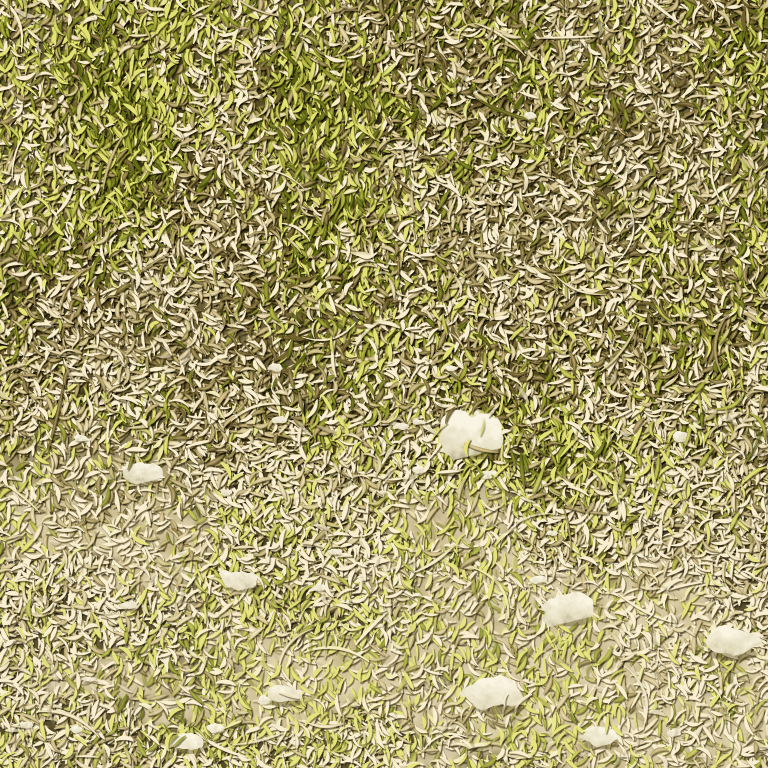
This texture is drawn by a WebGL 1 fragment shader. Its source:

```glsl
precision highp float;
// Sunlit dry turf: matted straw and green blades, pale stones and bare soil.

uniform vec2 u_resolution;

const vec3 DARK = vec3(0.15, 0.13, 0.05);
const vec3 BROWN = vec3(0.44, 0.38, 0.18);
const vec3 STRAW = vec3(0.79, 0.72, 0.50);
const vec3 CREAM = vec3(0.98, 0.94, 0.82);
const vec3 MOSS = vec3(0.37, 0.40, 0.08);
const vec3 OLIVE = vec3(0.62, 0.64, 0.20);
const vec3 LIME = vec3(0.89, 0.89, 0.46);

vec4 hash4(vec2 p) {
  vec4 q = fract(p.xyxy * vec4(0.1031, 0.1030, 0.0973, 0.1099));
  q += dot(q, q.wzxy + 33.33);
  return fract((q.xxyz + q.yzzw) * q.zywx);
}

float noise(vec2 p) {
  vec2 i = floor(p), f = fract(p);
  f = f * f * (3.0 - 2.0 * f);
  float low = mix(hash4(i).x, hash4(i + vec2(1.0, 0.0)).x, f.x);
  float high = mix(hash4(i + vec2(0.0, 1.0)).x, hash4(i + 1.0).x, f.x);
  return mix(low, high, f.y);
}

float fbm(vec2 p) {
  return 0.5 * noise(p) + 0.3 * noise(p * 2.1 + 17.0) + 0.2 * noise(p * 4.3 + 41.0);
}

float bump(vec2 p, vec2 centre, vec2 radius) {
  vec2 q = (p - centre) / radius;
  return exp(-dot(q, q));
}

vec3 ramp(float t, vec3 low, vec3 middle, vec3 high) {
  return mix(mix(low, middle, clamp(t * 2.0, 0.0, 1.0)), high, clamp(t * 2.0 - 1.0, 0.0, 1.0));
}

vec2 rotate(vec2 q, float angle) {
  float c = cos(angle), s = sin(angle);
  return vec2(c * q.x + s * q.y, c * q.y - s * q.x);
}

float coverage(float d, float soft) {
  return 1.0 - smoothstep(-soft, soft, d);
}

// Tapered, slightly bent blade centred on the origin
float bladeDistance(vec2 q, float angle, vec2 halfSize, float bend) {
  q = rotate(q, angle);
  float t = min(abs(q.x) / halfSize.x, 1.0);
  q.y += bend * halfSize.x * t * t;
  return length(vec2(max(abs(q.x) - halfSize.x, 0.0), q.y)) - halfSize.y * (1.0 - 0.6 * t * t);
}

// One jittered grid of blades, each with a small cast shadow
vec3 addBlades(vec3 color, vec2 p, float cells, vec2 halfSize, float chance,
               float green, float light, float seed, float soft) {
  for (int j = -1; j <= 1; j++) {
    for (int i = -1; i <= 1; i++) {
      vec2 id = floor(p * cells) + vec2(float(i), float(j));
      vec4 h = hash4(id + seed * 37.0 + 5.0);
      vec4 k = hash4(id + seed * 53.0 + 211.0);
      vec2 q = p - (id + h.xy) / cells;
      vec2 size = halfSize * (vec2(0.6) + 0.7 * k.zw);
      float leaf = smoothstep(-0.06, 0.06, green - k.x);
      float angle = mix(h.z * 3.1416, 1.57 + (h.z - 0.5) * 2.0, leaf);
      float bend = (h.w - 0.5) * 0.8;
      float present = smoothstep(-0.05, 0.05, chance - fract(h.w * 7.0 + k.z));
      float d = bladeDistance(q, angle, size, bend);
      float shade = bladeDistance(q - vec2(0.0014, -0.0020), angle, size, bend);
      float ridge = clamp(-d / size.y, 0.0, 1.0);
      float tone = 0.42 + (k.y - 0.5) * 1.5 + light + 0.35 * ridge;
      vec3 tint = mix(ramp(tone, BROWN, STRAW, CREAM), ramp(tone, MOSS, OLIVE, LIME), leaf);
      color = mix(color, color * vec3(0.50, 0.47, 0.36), present * coverage(shade, soft * 1.5));
      color = mix(color, tint, present * coverage(d, soft));
    }
  }
  return color;
}

// Lumpy flat-based stone with a lit top and a dark foot
vec3 addStone(vec3 color, vec2 p, vec2 centre, float radius, float squash, float soft) {
  vec2 q = (p - centre) / radius;
  float lump = noise(q * 1.7 + centre * 91.0) + 0.3 * noise(q * 5.0 + centre * 33.0) - 0.65;
  float d = length(q * vec2(1.0, squash)) - 0.85 + lump * 0.5;
  d = max(d, -q.y - 0.5 + 0.25 * q.x) * radius;
  float foot = length((q + vec2(-0.1, 0.4)) * vec2(1.0, 3.5)) - 0.75;
  color = mix(color, BROWN * 0.8, 0.5 * coverage(foot * radius, soft * 4.0));
  float lit = 0.75 + 0.5 * q.y + 0.8 * (fbm(q * 3.0 + centre * 57.0) - 0.5);
  vec3 tint = ramp(lit, vec3(0.62, 0.58, 0.45), vec3(0.88, 0.85, 0.73), vec3(0.98, 0.96, 0.89));
  return mix(color, tint, coverage(d, soft * 1.5));
}

vec3 scatterStones(vec3 color, vec2 p, float cells, float radius, float chance, float soft) {
  for (int j = -1; j <= 1; j++) {
    for (int i = -1; i <= 1; i++) {
      vec2 id = floor(p * cells) + vec2(float(i), float(j));
      vec4 h = hash4(id + cells * 13.0);
      vec2 centre = (id + 0.15 + 0.7 * h.xy) / cells;
      float odds = chance * (1.0 - 0.9 * smoothstep(0.35, 0.7, centre.y));
      if (h.z < odds) color = addStone(color, p, centre, radius * (0.6 + 0.7 * h.w), 1.5 + h.x, soft);
    }
  }
  return color;
}

void main() {
  vec2 p = gl_FragCoord.xy / u_resolution.y;
  float soft = max(0.0008, 0.7 / u_resolution.y);

  // Broad patches of growth, sunlight and bare soil
  float tuft = bump(p, vec2(0.8, 0.4), vec2(0.24, 0.06));
  float green = 0.21 + 1.1 * (fbm(p * 7.0 + 3.0) - 0.5) + 0.5 * bump(p, vec2(0.22, 0.93), vec2(0.42, 0.2))
    + 0.4 * tuft + 0.25 * bump(p, vec2(0.6, 0.08), vec2(0.5, 0.14));
  green = clamp(green, 0.08, 0.9);
  float light = mix(0.52, 0.10, smoothstep(0.2, 0.6, p.y)) + 0.75 * (fbm(p * 8.0 + 60.0) - 0.5);
  light -= 0.12 * bump(p, vec2(0.95, 0.9), vec2(0.4, 0.3));
  float soil = smoothstep(0.5, 0.66, fbm(p * vec2(5.0, 9.0) + 29.0)) * (1.0 - 0.75 * smoothstep(0.3, 0.5, p.y));
  vec3 color = mix(DARK, BROWN, fbm(p * 60.0));
  color = mix(color, mix(STRAW, CREAM, fbm(p * 45.0 + 9.0)), soil * 0.9);

  // Matted blades, brighter towards the top of the mat
  for (int n = 0; n < 8; n++) {
    float level = float(n);
    color = addBlades(color, p, 56.0 + level, vec2(0.0102, 0.0024), 1.05 - 0.6 * soil,
                      green, light - 0.18 + 0.035 * level, level, soft);
  }
  // Long loose stalks, stones, then taller tufts and a few blades in front
  color = addBlades(color, p, 13.0, vec2(0.034, 0.0018), 0.3, 0.05, light, 11.0, soft);
  color = scatterStones(color, p, 15.0, 0.011, 0.24, soft);
  color = scatterStones(color, p, 7.0, 0.036, 0.28, soft);
  color = addStone(color, p, vec2(0.615, 0.43), 0.046, 1.0, soft);
  color = addBlades(color, p, 36.0, vec2(0.019, 0.0021), tuft * 0.7 - 0.06, 0.95, light, 23.0, soft);
  color = addBlades(color, p, 58.0, vec2(0.0105, 0.0022), 0.02 + 0.25 * green, green, light, 17.0, soft);

  // Glare over the lower slope
  float glare = 1.0 - smoothstep(0.1, 0.55, p.y);
  gl_FragColor = vec4(mix(color, CREAM, 0.1 * glare), 1.0);
}
```
